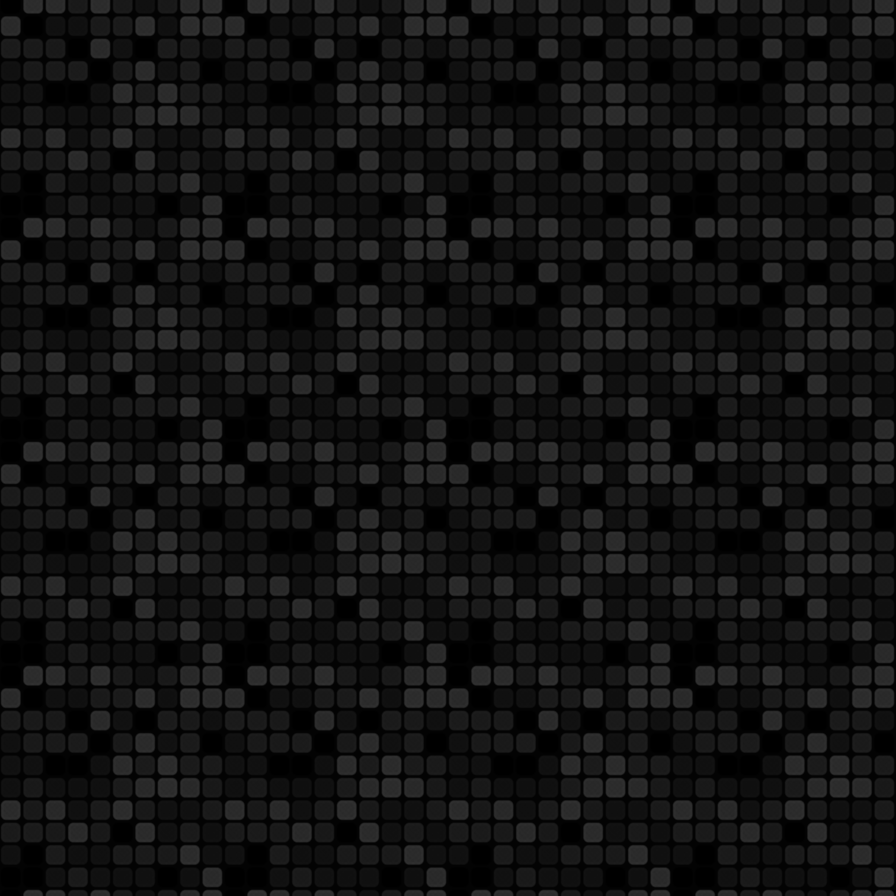
This pattern is drawn by a three.js fragment shader. Its source:

```glsl
varying vec2 vUv;

#define CELLS 40.0
#define PERIOD 10.0
#define OFFSET vec2(0.02, -0.333)
#define HALF_SIZE 0.435
#define CORNER 0.23
#define SOFTNESS 0.05
#define RIM_GAIN 0.08
#define GRAIN 0.05
#define GAP_COLOR vec3(0.010)
#define DARK_COLOR vec3(0.062)
#define MID_COLOR vec3(0.100)
#define BRIGHT_COLOR vec3(0.165)

const float TAU = 6.2831853;

float roundedBox(vec2 p, float halfSize, float radius) {
  vec2 q = abs(p) - halfSize + radius;
  return length(max(q, 0.0)) + min(max(q.x, q.y), 0.0) - radius;
}

// Cubing modulo a prime shuffles the 100 cells of a block into unique ranks.
float cellRank(vec2 cell) {
  vec2 c = mod(cell, PERIOD);
  float k = floor(c.x + PERIOD * c.y + 1.5);
  float square = floor(mod(k * k, 101.0) + 0.5);
  return floor(mod(square * k, 101.0) + 0.5) / 101.0;
}

vec3 tileColor(float rank) {
  vec3 color = mix(vec3(0.0), DARK_COLOR, step(0.13, rank));
  color = mix(color, MID_COLOR, step(0.42, rank));
  color = mix(color, BRIGHT_COLOR, step(0.77, rank));
  // Slight spread of tone within each level
  return color * (0.95 + 0.1 * fract(rank * 37.0));
}

// Fine weave whose whole-number frequencies wrap at the borders
float weave(vec2 uv) {
  vec2 a = sin(TAU * uv * CELLS * 4.0);
  vec2 b = sin(TAU * uv.yx * CELLS * 3.0 + a);
  return 0.6 * a.x * a.y + 0.4 * b.x * b.y;
}

void main() {
  vec2 grid = vUv * CELLS + OFFSET;
  float d = roundedBox(fract(grid) - 0.5, HALF_SIZE, CORNER);

  // Rounded tile with a faint lighter rim
  float coverage = 1.0 - smoothstep(-SOFTNESS, SOFTNESS, d);
  float rim = smoothstep(-0.16, -0.08, d);
  vec3 tile = tileColor(cellRank(floor(grid)));
  tile *= 1.0 + RIM_GAIN * rim + GRAIN * weave(vUv);

  gl_FragColor = vec4(mix(GAP_COLOR, tile, coverage), 1.0);
}
```
